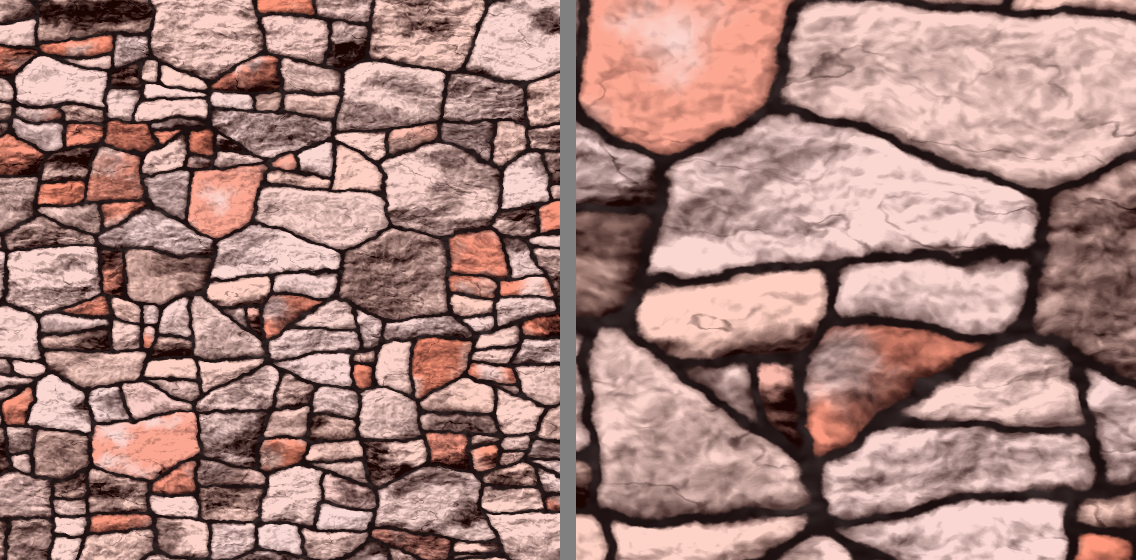
Left, the full canvas; right, a detail of the centre.
A three.js fragment shader for this texture:

```glsl
// Sunlit dry stone wall: Voronoi blocks, each cut again by tilted lines into
// smaller stones, so big polygons sit among slabs and chips. Relief is lit
// from the upper left; soot, rust and grain colour every stone separately.
varying vec2 vUv;

float hash(vec2 p) {
  return fract(sin(dot(p, vec2(127.1, 311.7))) * 43758.5453);
}

float noise(vec2 p) {
  vec2 i = floor(p), f = fract(p);
  f = f * f * (3.0 - 2.0 * f);
  float low = mix(hash(i), hash(i + vec2(1.0, 0.0)), f.x);
  float high = mix(hash(i + vec2(0.0, 1.0)), hash(i + 1.0), f.x);
  return mix(low, high, f.y);
}

float fbm(vec2 p) {
  float sum = 0.0, amp = 0.5;
  for (int i = 0; i < 5; i++) {
    sum += amp * noise(p);
    p = mat2(1.6, 1.2, -1.2, 1.6) * p + 5.3;
    amp *= 0.5;
  }
  return sum;
}

// Smooth minimum, which rounds the corners of the stones
float roundMin(float a, float b) {
  float h = max(0.05 - abs(a - b), 0.0);
  return min(a, b) - h * h / 0.2;
}

// Block centres, staggered from row to row
vec2 blockSeed(vec2 g) {
  vec2 jitter = vec2(hash(g), hash(g + 41.7)) - 0.5;
  return g + vec2(0.5 * mod(g.y, 2.0), 0.0) + 0.5 + jitter * vec2(0.5, 0.4);
}

// Returns x: distance to the nearest joint, y: random key of the stone
vec2 wall(vec2 p) {
  vec2 cell = floor(p), block = cell, centre = p;
  float nearest = 9.0;
  for (int y = -2; y <= 2; y++) for (int x = -2; x <= 2; x++) {
    vec2 g = cell + vec2(x, y), s = blockSeed(g);
    float dist = length(s - p);
    if (dist < nearest) { nearest = dist; block = g; centre = s; }
  }
  float joint = 1.0;
  for (int y = -2; y <= 2; y++) for (int x = -2; x <= 2; x++) {
    vec2 s = blockSeed(block + vec2(x, y));
    if (x != 0 || y != 0)
      joint = roundMin(joint, dot(0.5 * (s + centre) - p, normalize(s - centre)));
  }

  // Cut the block in two, again and again, until a random stop
  vec2 q = p - centre, lo = vec2(-0.5), hi = vec2(0.5);
  float key = hash(block + 9.2);
  for (int i = 0; i < 4; i++) {
    if (hash(vec2(key, 3.7)) < 0.16 + 0.2 * float(i)) break;
    vec2 size = hi - lo;
    vec2 axis = size.y * 1.5 > size.x ? vec2(0.0, 1.0) : vec2(1.0, 0.0);
    vec2 mid = lo + size * mix(vec2(0.5), vec2(0.34 + 0.32 * hash(vec2(key, 5.1))), axis);
    vec2 normal = normalize(axis + axis.yx * 0.35 * (hash(vec2(key, 8.3)) - 0.5));
    float side = dot(q - mid, normal);
    joint = roundMin(joint, abs(side));
    if (side > 0.0) lo = mix(lo, mid, axis);
    else hi = mix(hi, mid, axis);
    key = hash(vec2(key, side > 0.0 ? 1.3 : 7.1));
  }
  return vec2(joint, key);
}

void main() {
  // Uneven hand-cut outlines
  vec2 p = vUv * vec2(5.2, 6.8) + 3.0;
  vec2 wobble = vec2(noise(p * 3.0), noise(p * 3.0 + 17.0)) - 0.5;
  vec2 chips = vec2(fbm(p * 12.0), fbm(p * 12.0 + 29.0)) - 0.5;
  p += 0.09 * wobble + 0.06 * chips;

  vec2 toLight = vec2(-0.45, 0.9);
  vec2 stone = wall(p);
  float joint = stone.x, key = stone.y;
  float jointLit = wall(p + toLight * 0.03).x;
  vec2 face = p + vec2(key * 37.0, hash(vec2(key, 2.9)) * 53.0);

  // Tone of the stone with dark sooty patches
  float tone = mix(0.66, 1.04, hash(vec2(key, 6.6)));
  float soot = smoothstep(0.42, 0.64, fbm(face * vec2(1.8, 3.0)));
  tone *= 1.0 - soot * mix(0.1, 0.82, hash(vec2(key, 4.4)));

  // Rounded edges, rough ledges, thin cracks and fine grain
  float edge = smoothstep(0.0, 0.08, joint) - smoothstep(0.0, 0.08, jointLit);
  vec2 ledge = face * vec2(4.0, 7.0), pit = face * vec2(13.0, 17.0);
  float rough = fbm(ledge) - fbm(ledge + toLight * 0.25);
  float pitted = fbm(pit) - fbm(pit + toLight * 0.4);
  float crack = 1.0 - smoothstep(0.0, 0.02, abs(fbm(face * vec2(1.7, 3.0) + 60.0) - 0.5));
  float roughness = mix(0.5, 1.5, hash(vec2(key, 1.7)));
  tone += 0.34 * edge + roughness * (rough + 0.5 * pitted);
  tone -= 0.3 * crack * noise(face * 4.0);
  tone += 0.2 * (noise(face * 44.0) - 0.5) + 0.1 * (noise(face * 23.0) - 0.5);
  tone *= mix(0.65, 1.0, smoothstep(0.012, 0.05, joint));
  tone = clamp(tone, 0.1, 0.98);

  // Pinkish grey, some warmer, and some stained by rust
  vec3 color = tone * vec3(1.0, 0.94, 0.93) - vec3(0.0, 0.075, 0.08);
  color *= mix(vec3(1.0), vec3(1.02, 0.96, 0.91), hash(vec2(key, 7.7)));
  float rusty = smoothstep(0.7, 0.84, hash(vec2(key, 9.9)));
  float stain = rusty * smoothstep(0.2, 0.5, fbm(face * 3.0 + 11.0));
  color *= mix(vec3(1.0), vec3(1.0, 0.72, 0.62), stain);

  // Deep shaded joints
  vec3 gap = vec3(0.1, 0.05, 0.05) + 0.14 * noise(p * 30.0) * noise(p * 6.0);
  color = mix(gap, color, smoothstep(0.01, 0.025, joint));
  gl_FragColor = vec4(clamp(color, 0.0, 1.0), 1.0);
}
```
